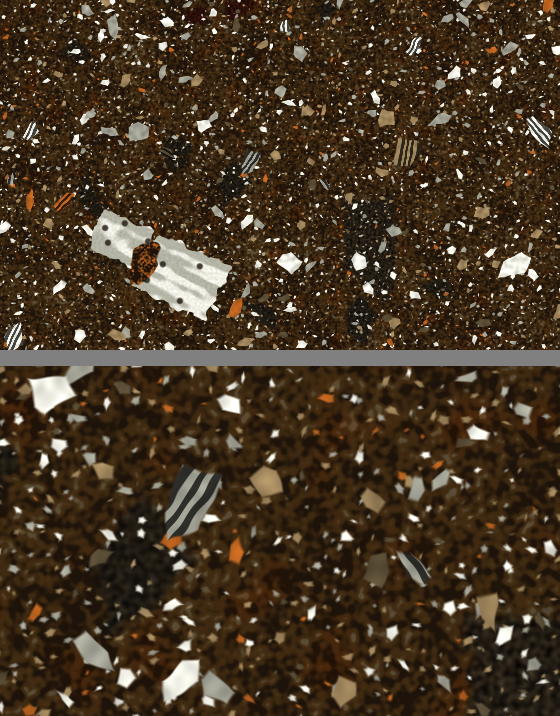
Top, the full canvas; bottom, a detail of the centre.
Write a WebGL 1 fragment shader that draws this texture.

```glsl
precision highp float;
uniform vec2 u_resolution;

#define GRAIN_FILL 0.56
#define CLAST_FILL 0.5
#define EDGE_SOFT 0.0018
#define SPECKLE 0.75
#define TWIN_FREQ 330.0
#define DARK vec3(0.115, 0.075, 0.038)
#define BROWN vec3(0.25, 0.165, 0.065)
#define OLIVE vec3(0.35, 0.30, 0.21)
#define WHITE vec3(0.95, 0.95, 0.91)
#define GREY vec3(0.63, 0.63, 0.58)
#define TAN vec3(0.62, 0.52, 0.36)
#define ORANGE vec3(0.72, 0.38, 0.12)

vec3 hash3(vec2 p) {
  vec3 q = fract(p.xyx * vec3(0.1031, 0.1030, 0.0973));
  q += dot(q, q.yxz + 33.33);
  return fract((q.xxy + q.yzz) * q.zyx);
}

float corner(vec2 cell, vec2 offset) {
  return dot(hash3(cell).xy * 2.0 - 1.0, offset);
}

float gradientNoise(vec2 p) {
  vec2 i = floor(p), f = fract(p), o = vec2(0.0, 1.0);
  vec2 u = f * f * f * (f * (f * 6.0 - 15.0) + 10.0);
  return mix(mix(corner(i, f), corner(i + o.yx, f - o.yx), u.x),
             mix(corner(i + o.xy, f - o.xy), corner(i + 1.0, f - 1.0), u.x), u.y);
}

vec2 turn(vec2 p, float a) {
  return vec2(cos(a) * p.x + sin(a) * p.y, cos(a) * p.y - sin(a) * p.x);
}

float cover(float d, float soft) {
  return 1.0 - smoothstep(-soft, soft, d);
}

float box(vec2 p, vec2 halfSize) {
  vec2 d = abs(p) - halfSize;
  return length(max(d, 0.0)) + min(max(d.x, d.y), 0.0);
}

// Irregular five-sided grain
float shard(vec2 q, float radius, vec2 id) {
  float d = -1.0;
  for (int k = 0; k < 5; k++) {
    vec3 h = hash3(id + vec2(17.0, 5.0) * (float(k) + 1.0));
    float a = (float(k) + 0.6 * h.x) * 1.2566;
    d = max(d, dot(q, vec2(cos(a), sin(a))) - radius * mix(0.75, 1.15, h.y));
  }
  return d;
}

// Fine groundmass of brown, dark and olive flecks
vec3 groundmass(vec2 p, float fine) {
  float patches = gradientNoise(p * 9.0) + 0.6 * gradientNoise(p * 24.0 + 7.0);
  float tone = 0.5 + 0.4 * patches + SPECKLE * (gradientNoise(p * 70.0) + fine);
  vec3 col = mix(DARK, BROWN, smoothstep(0.2, 0.68, tone));
  col = mix(col, OLIVE, smoothstep(0.72, 1.05, tone));
  float rust = smoothstep(0.0, 0.5, gradientNoise(p * 17.0 + 31.0));
  return col * mix(vec3(1.0), vec3(1.12, 0.9, 0.65), rust);
}

vec3 grainColour(vec3 h, float pale) {
  vec3 col = mix(OLIVE, ORANGE, step(0.55, h.y));
  col = mix(col, TAN, step(h.x, 0.84));
  col = mix(col, GREY, step(h.x, 0.45 + 0.25 * pale));
  return mix(col, WHITE, step(h.x, 0.15 + 0.33 * pale));
}

// One size class of scattered grains, or dark clasts when asked
vec3 scatter(vec3 col, vec2 p, float cell, float pale, bool clast, float fine) {
  vec2 base = floor(p / cell);
  for (int j = -1; j <= 1; j++)
  for (int i = -1; i <= 1; i++) {
    vec2 id = base + vec2(float(i), float(j)) + 40.0 + floor(3.0 / cell);
    vec3 place = hash3(id), look = hash3(id + 211.0), form = hash3(id + 97.0);
    if (place.z > (clast ? CLAST_FILL : GRAIN_FILL)) continue;
    vec2 centre = (base + vec2(float(i), float(j)) + 0.1 + 0.8 * place.xy) * cell;
    vec2 q = turn(p - centre, 0.3 + (form.x - 0.5) * 2.6);
    float stretch = mix(1.0, 1.5, form.y);
    float radius = cell * mix(0.08, 0.24, form.z * form.z);
    float d = shard(q * vec2(1.0 / stretch, stretch), radius, id);
    if (clast) {
      vec3 shade = mix(vec3(0.10, 0.09, 0.07), vec3(0.15, 0.04, 0.025), step(0.82, look.x));
      col = mix(col, shade * (1.0 + 1.3 * fine), 0.85 * cover(d, 0.008));
    } else {
      vec3 shade = grainColour(look, pale) * (1.0 + 0.35 * gradientNoise(p * 60.0));
      float twin = smoothstep(-0.3, 0.3, sin(q.y * TWIN_FREQ + 2.0 * sin(q.y * 90.0)));
      float twinned = step(0.12, cell) * step(look.z, 0.25);
      shade = mix(shade, shade * 0.28, twin * twinned);
      col = mix(col, shade, cover(d, EDGE_SOFT));
    }
  }
  return col;
}

// Large banded crystal pair with pits and a brown inclusion
vec3 phenocryst(vec3 col, vec2 p, float fine) {
  float ragged = 0.022 * gradientNoise(p * 22.0) + 0.008 * gradientNoise(p * 60.0);
  vec2 q = turn(p - vec2(0.52, 0.21), -0.45);
  float body = min(box(q, vec2(0.115, 0.085)),
                   box(turn(p - vec2(0.345, 0.315), -0.4), vec2(0.08, 0.062))) + ragged;
  float bands = gradientNoise(vec2(q.x * 3.0, q.y * 32.0)) + 0.25 * gradientNoise(p * 30.0);
  vec3 shade = mix(GREY * 1.12, WHITE, smoothstep(-0.08, 0.12, bands)) * (1.0 + 0.12 * fine);
  vec2 pit = p / 0.055;
  vec3 h = hash3(floor(pit) + 60.0);
  float hole = (length(fract(pit) - 0.3 - 0.4 * h.xy) - 0.16) * 0.055;
  shade = mix(shade, DARK, 0.8 * step(h.z, 0.35) * cover(hole, 0.003));
  col = mix(col, shade, cover(body, EDGE_SOFT));
  vec2 r = turn(p - vec2(0.41, 0.25), -0.4) / vec2(0.036, 0.062);
  float inclusion = (length(r) - 1.0) * 0.04 + ragged;
  vec3 amber = mix(DARK, ORANGE, smoothstep(-0.25, 0.5, gradientNoise(p * 45.0) + fine));
  return mix(col, amber, cover(inclusion, 0.003));
}

void main() {
  vec2 p = gl_FragCoord.xy / u_resolution.y;
  float fine = gradientNoise(p * 135.0 + 3.0);
  vec2 warp = vec2(gradientNoise(p * 38.0), gradientNoise(p * 38.0 + 50.0));
  vec2 w = p + 0.006 * warp;

  vec3 col = groundmass(p, fine);
  col = scatter(col, w + 0.012 * warp, 0.3, 0.0, true, fine);
  float slab = shard((p - vec2(1.06, 0.31)) * vec2(1.5, 0.8), 0.13, vec2(9.0));
  col = mix(col, vec3(0.12, 0.105, 0.08) * (1.0 + 1.6 * fine), 0.8 * cover(slab + 0.03 * warp.x, 0.012));

  col = scatter(col, p + 0.001 * warp, 0.016, 0.1, false, fine);
  col = scatter(col, p + 0.002 * warp, 0.03, 0.6, false, fine);
  col = scatter(col, w, 0.065, 0.9, false, fine);
  col = scatter(col, w, 0.15, 0.7, false, fine);
  col = phenocryst(col, p, fine);
  gl_FragColor = vec4(clamp(col, 0.0, 1.0), 1.0);
}
```
